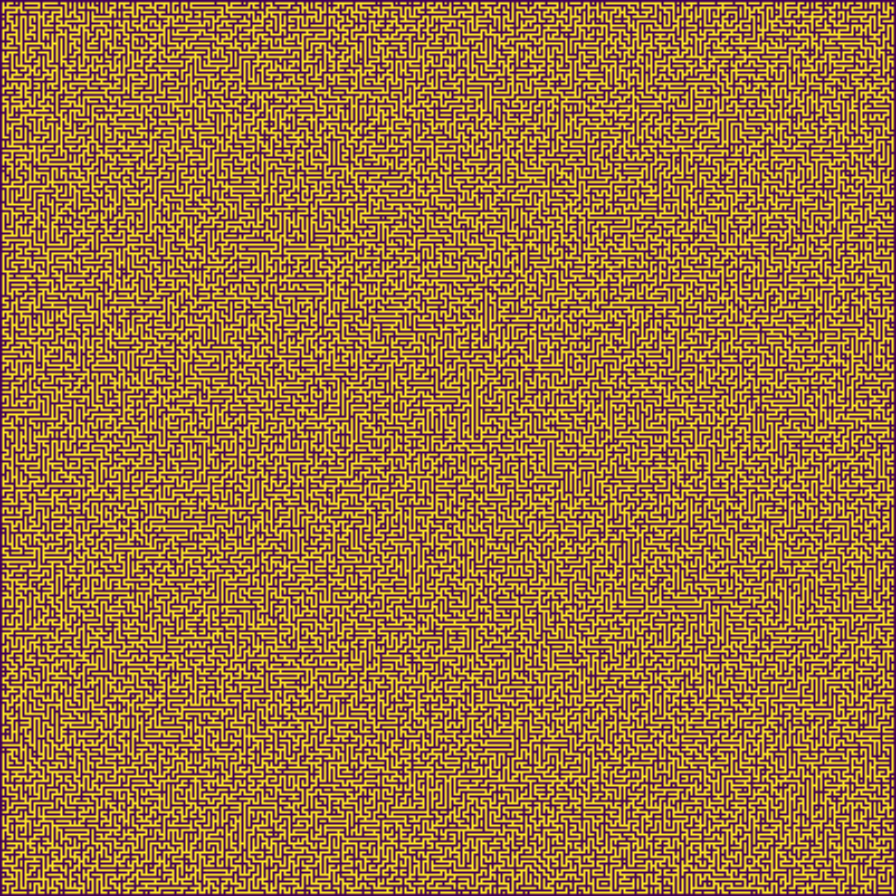
A Shadertoy shader for this pattern:

```glsl
// A dense square maze: soft yellow passages between dark purple walls.

const float CELLS = 401.0; // odd: posts sit on even cells, rooms on odd cells

float random(vec2 p) {
    uvec2 q = uvec2(ivec2(p) + 1000) * uvec2(1597u, 3571u);
    uint n = (q.x ^ (q.y << 11)) * 747796405u + 2891336453u;
    n = ((n >> 15) ^ n) * 277803737u;
    n = ((n >> 13) ^ n) * 668265263u;
    return float((n >> 8) & 65535u) / 65536.0;
}

// Right, left, up, down for k = 0..3
vec2 heading(int k) {
    return k < 2 ? vec2(1 - 2 * k, 0) : vec2(0, 5 - 2 * k);
}

// Posts alternate like a checkerboard; even ones grow a wall any way
vec2 evenGrowth(vec2 post) {
    return heading(int(random(post) * 4.0));
}

// Walls that even posts put around the room diagonal to an odd post
float crowding(vec2 oddPost, vec2 diagonal) {
    vec2 across = vec2(diagonal.x, 0), along = vec2(0, diagonal.y);
    vec2 a = evenGrowth(oddPost + across), b = evenGrowth(oddPost + along);
    return float(a == -across || a == along) + float(b == -along || b == across);
}

// Odd posts grow a wall along the free side between the emptiest rooms,
// which keeps dead ends and wide crossings rare
vec2 oddGrowth(vec2 post) {
    int start = int(random(post) * 4.0);
    int stride = random(post + 500.0) < 0.5 ? 1 : 3;
    vec2 best = vec2(0);
    float least = 9.0;
    for (int i = 0; i < 4; i++) {
        vec2 dir = heading((start + i * stride) & 3);
        if (evenGrowth(post + dir) == -dir) continue;
        vec2 side = vec2(-dir.y, dir.x);
        float walls = crowding(post, dir + side) + crowding(post, dir - side);
        if (walls < least) {
            least = walls;
            best = dir;
        }
    }
    return best;
}

bool isWall(vec2 cell) {
    if (min(cell.x, cell.y) < 0.5 || max(cell.x, cell.y) > CELLS - 1.5) return true;
    vec2 parity = mod(cell, 2.0);
    if (parity.x == parity.y) return parity.x < 0.5;

    // The cell links two neighbouring posts, one even and one odd
    vec2 evenPost = (cell - parity) * 0.5;
    vec2 oddPost = evenPost + parity;
    if (mod(evenPost.x + evenPost.y, 2.0) > 0.5) {
        vec2 swapped = evenPost;
        evenPost = oddPost;
        oddPost = swapped;
    }
    vec2 toOdd = oddPost - evenPost;
    return evenGrowth(evenPost) == toOdd || oddGrowth(oddPost) == -toOdd;
}

void mainImage(out vec4 fragColor, in vec2 fragCoord) {
    // Nearly one cell wide, so that corners round off at any size
    vec2 footprint = max(CELLS / iResolution.xy, vec2(0.95));
    vec2 pos = fragCoord / iResolution.xy * CELLS;
    vec2 center = floor(pos);

    // Box filter: weigh each nearby cell by its overlap with the footprint
    float passage = 0.0, total = 0.0;
    for (int y = -1; y <= 1; y++) {
        for (int x = -1; x <= 1; x++) {
            vec2 cell = center + vec2(x, y);
            vec2 overlap = max(min(pos + footprint * 0.5, cell + 1.0)
                             - max(pos - footprint * 0.5, cell), 0.0);
            float weight = overlap.x * overlap.y;
            total += weight;
            if (weight > 0.0 && !isWall(cell)) passage += weight;
        }
    }

    vec3 wallPurple = vec3(0.267, 0.005, 0.329);
    vec3 passageYellow = vec3(0.993, 0.906, 0.144);
    fragColor = vec4(mix(wallPurple, passageYellow, passage / total), 1.0);
}
```
